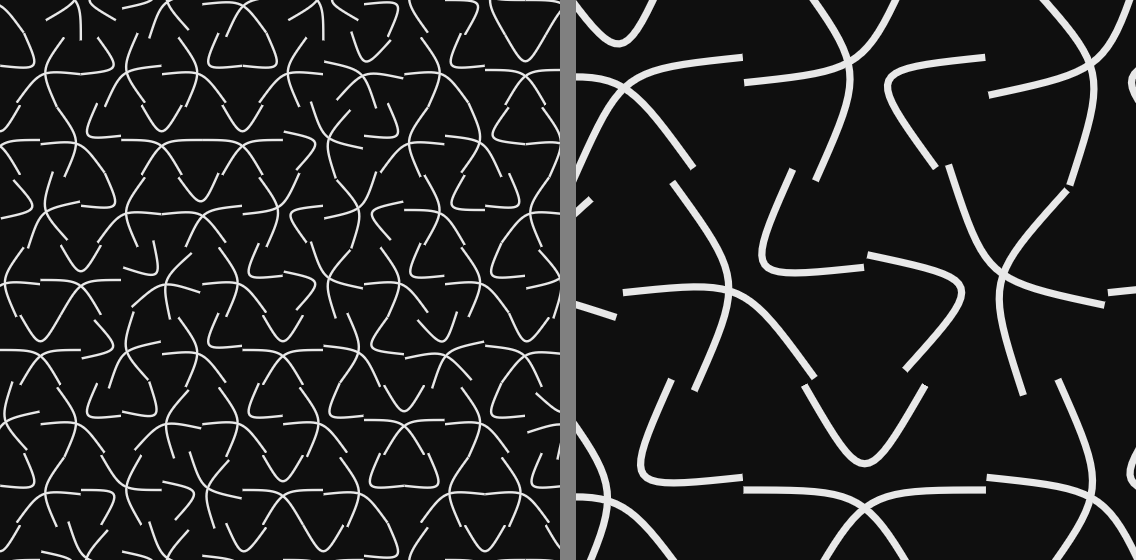
Left, the full canvas; right, a detail of the centre.
Give the GLSL for this pattern, as a WebGL 1 fragment shader.

```glsl
precision highp float;
// Hexagonal truchet tiles: three thin pale curves per tile, each tile turned by an uneven angle.

uniform vec2 u_resolution;

#define ROWS 8.0            // tile rows per canvas height
#define LINE_WIDTH 0.0043   // stroke width in canvas units
#define TURN 0.942478       // 54 degrees: just short of a hexagon step
#define TWIST 0.104720      // 6 degrees: unit of the extra rotation
#define TURN_SPREAD 2.9     // how widely the number of turns varies
#define TURN_MEAN 0.27      // average number of turns
#define TWIST_SHARE 0.45    // share of tiles with an extra rotation
#define SEGMENTS 20         // line pieces per curve
#define BACKGROUND vec3(0.06)
#define LINE_COLOR vec3(0.91)

const float ROW_HEIGHT = 1.0 / ROWS;
const float TILE_WIDTH = ROW_HEIGHT * 2.0 / sqrt(3.0);
const float INRADIUS = 0.5 * TILE_WIDTH;

float hash(vec2 cell, float seed) {
  vec3 q = fract(vec3(cell, seed) * vec3(0.1031, 0.1137, 0.0973) + 0.371);
  q += dot(q, q.yzx + 33.33);
  return fract((q.x + q.y) * q.z);
}

vec2 rotate(vec2 p, float angle) {
  float c = cos(angle), s = sin(angle);
  return vec2(c * p.x - s * p.y, s * p.x + c * p.y);
}

float segmentDistance(vec2 p, vec2 a, vec2 b) {
  vec2 ab = b - a;
  return length(p - a - ab * clamp(dot(p - a, ab) / dot(ab, ab), 0.0, 1.0));
}

// Middle of a tile edge, as a unit direction; edges count counterclockwise
vec2 portDirection(float edge) {
  return rotate(vec2(1.0, 0.0), radians(60.0) * edge);
}

// Cubic Bezier between two edges with both handles at the tile centre
float curveDistance(vec2 p, float edgeA, float edgeB) {
  vec2 a = portDirection(edgeA), b = portDirection(edgeB);
  vec2 previous = a * INRADIUS;
  float d = 1.0;
  for (int i = 1; i <= SEGMENTS; i++) {
    float t = float(i) / float(SEGMENTS), s = 1.0 - t;
    vec2 next = (a * s * s * s + b * t * t * t) * INRADIUS;
    d = min(d, segmentDistance(p, previous, next));
    previous = next;
  }
  // Flat caps at both ends
  float beyondEnds = max(dot(p, a), dot(p, b)) - INRADIUS;
  return max(d - 0.5 * LINE_WIDTH, beyondEnds);
}

// Whole turns gather around the mean; some tiles get an extra twist
float tileAngle(vec2 cell) {
  float bell = hash(cell, 1.0) + hash(cell, 2.0) - 1.0;
  float turns = floor(0.5 + TURN_MEAN + TURN_SPREAD * bell);
  float twists = floor(hash(cell, 3.0) * 6.0) - 2.0;
  return turns * TURN + twists * TWIST * step(hash(cell, 4.0), TWIST_SHARE);
}

void main() {
  vec2 p = gl_FragCoord.xy / u_resolution.y;
  float pixel = 1.0 / u_resolution.y;

  // Nearest centre of two interleaved rectangular grids gives the hexagon
  vec2 period = vec2(TILE_WIDTH, 2.0 * ROW_HEIGHT);
  vec2 evenCell = 2.0 * floor(p / period + 0.5);
  vec2 oddCell = 2.0 * floor(p / period) + 1.0;
  vec2 fromEven = p - 0.5 * evenCell * period;
  vec2 fromOdd = p - 0.5 * oddCell * period;
  bool isEven = dot(fromEven, fromEven) < dot(fromOdd, fromOdd);
  vec2 cell = isEven ? evenCell : oddCell;
  vec2 local = rotate(isEven ? fromEven : fromOdd, -tileAngle(cell));

  // One tight bend and two wide bends that cross
  float d = curveDistance(local, 1.0, 2.0);
  d = min(d, curveDistance(local, 3.0, 5.0));
  d = min(d, curveDistance(local, 4.0, 0.0));

  float coverage = clamp(0.5 - d / pixel, 0.0, 1.0);
  gl_FragColor = vec4(mix(BACKGROUND, LINE_COLOR, coverage), 1.0);
}
```
